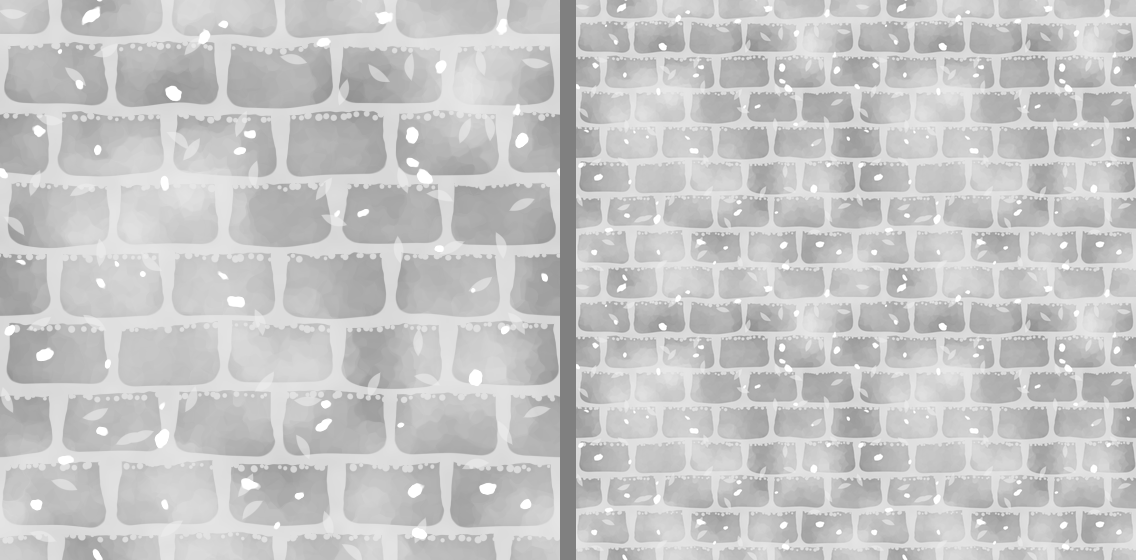
Left: one tile. Right: repeated 2 by 2.
Give the GLSL for this texture, as a WebGL 2 fragment shader.

```glsl
#version 300 es
precision highp float;

uniform vec2 u_resolution;
out vec4 fragColor;

const vec2 BRICKS = vec2(5.0, 8.0);
const float FIRST_JOINT = 0.0534;
const vec3 STONE_DARK = vec3(0.55);
const vec3 STONE_LIGHT = vec3(0.94);
const vec3 MORTAR = vec3(0.875);
const vec3 LEAF = vec3(0.93);
const vec3 CHIP = vec3(1.0);

// Integer hash of a cell that wraps after the given period
vec3 hash3(vec2 cell, vec2 period, uint seed) {
  uvec3 v = uvec3(uvec2(floor(mod(cell + 0.5, period))), seed);
  v = v * 1664525u + 1013904223u;
  v.x += v.y * v.z; v.y += v.z * v.x; v.z += v.x * v.y;
  v ^= v >> 16u;
  v.x += v.y * v.z; v.y += v.z * v.x; v.z += v.x * v.y;
  return vec3(v >> 8u) / 16777216.0;
}

float noise(vec2 uv, float n, uint seed) {
  vec2 cell = floor(uv * n), f = fract(uv * n), period = vec2(n);
  f = f * f * (3.0 - 2.0 * f);
  float a = hash3(cell, period, seed).x;
  float b = hash3(cell + vec2(1, 0), period, seed).x;
  float c = hash3(cell + vec2(0, 1), period, seed).x;
  float d = hash3(cell + vec2(1, 1), period, seed).x;
  return mix(mix(a, b, f.x), mix(c, d, f.x), f.y);
}

float fbm(vec2 uv, float n, uint seed) {
  return (4.0 * noise(uv, n, seed) + 2.0 * noise(uv, n * 2.0, seed + 1u)
    + noise(uv, n * 4.0, seed + 2u)) / 7.0;
}

// Flat watercolour patches: cloud tone taken at the nearest scattered site
float patches(vec2 uv, float n, uint seed) {
  vec2 p = uv * n, base = floor(p);
  vec4 sum = vec4(0.0);
  for (int i = 0; i < 9; i++) {
    vec2 cell = base + vec2(i % 3, i / 3) - 1.0;
    vec3 h = hash3(cell, vec2(n), seed);
    vec2 site = cell + h.xy;
    sum += vec4(site, h.z, 1.0) * exp(-30.0 * distance(p, site));
  }
  sum /= sum.w;
  return fbm(sum.xy / n, 6.0, 10u) + 0.13 * (sum.z - 0.5);
}

float smoothMin(float a, float b, float k) {
  float h = max(k - abs(a - b), 0.0) / k;
  return min(a, b) - 0.25 * h * h * k;
}

// Round drips hanging along the underside of a joint
float drips(float x, float below, float row, float n) {
  float d = 1.0, base = floor(x * n);
  for (float i = -1.0; i <= 1.0; i++) {
    vec3 h = hash3(vec2(base + i, row), vec2(n, BRICKS.y), 20u);
    vec2 centre = vec2((base + i + h.x) / n, mix(0.008, 0.016, h.y));
    d = min(d, distance(vec2(x, below), centre) - mix(0.003, 0.007, h.z));
  }
  return d;
}

// Signed distance to the mortar, negative inside
float mortarDistance(vec2 uv) {
  float y = (uv.y - FIRST_JOINT + 0.009 * (noise(uv, 10.0, 30u) - 0.5)) * BRICKS.y;
  float row = floor(y), f = fract(y);
  float above = f / BRICKS.y, below = (1.0 - f) / BRICKS.y;
  float rough = noise(uv, 90.0, 31u) - 0.5;

  float x = uv.x * BRICKS.x + 0.5 * mod(row, 2.0);
  float joint = floor(x + 0.5);
  vec3 h = hash3(vec2(joint, row), BRICKS, 32u);
  float side = abs((x - joint) / BRICKS.x + 0.008 * (h.x - 0.5) + 0.006 * (noise(uv, 24.0, 33u) - 0.5));
  side -= mix(0.7, 1.15, h.y) * mix(0.007, 0.017, smoothstep(0.1, 0.9, f)) + 0.002 * rough;

  float lower = above - mix(0.004, 0.014, noise(uv, 12.0, 34u));
  float upper = below - mix(0.003, 0.014, noise(uv, 14.0, 35u)) + 0.004 * rough;
  upper = min(upper, drips(uv.x, below, row, 70.0));
  return min(smoothMin(side, lower, 0.036), upper);
}

float leafDistance(vec2 p, float angle, float bend) {
  vec2 size = vec2(0.0085, 0.0245);
  float c = cos(angle), s = sin(angle);
  p = vec2(c * p.x - s * p.y, s * p.x + c * p.y);
  p.x += bend * p.y * p.y;
  float t = p.y / size.y;
  return (abs(p.x) - size.x * (1.0 - t * t)) / length(vec2(1.0, 2.0 * size.x * t / size.y));
}

float chipDistance(vec2 p, float angle, float radius) {
  vec2 axis = vec2(cos(angle), sin(angle));
  return length(vec2(dot(p, axis), 1.5 * dot(p, vec2(-axis.y, axis.x)))) - radius;
}

// Nearest leaf in x, nearest chip in y
vec2 scatter(vec2 uv, float n) {
  vec2 d = vec2(1.0), base = floor(uv * n);
  for (int i = 0; i < 9; i++) {
    vec2 cell = base + vec2(i % 3, i / 3) - 1.0;
    vec3 a = hash3(cell, vec2(n), 40u), b = hash3(cell, vec2(n), 41u);
    vec3 c = hash3(cell, vec2(n), 42u);
    if (c.x < 0.88) d.x = min(d.x, leafDistance(uv - (cell + a.xy) / n, 6.283 * a.z, 16.0 * (c.z - 0.5)));
    if (c.y < 0.85) d.y = min(d.y, chipDistance(uv - (cell + b.xy) / n, 6.283 * b.z, mix(0.005, 0.018, c.z)));
  }
  return d;
}

void main() {
  vec2 uv = gl_FragCoord.xy / u_resolution;
  float aa = 0.8 / min(u_resolution.x, u_resolution.y);

  // Mottled stone, slightly darker along its rim
  vec2 warped = uv + 0.012 * (vec2(noise(uv, 64.0, 1u), noise(uv, 64.0, 2u)) - 0.5);
  float tone = (patches(warped, 20.0, 3u) + patches(warped, 32.0, 4u) + patches(warped, 50.0, 5u)) / 3.0;
  float d = mortarDistance(uv);
  tone -= 0.06 * exp(-max(d, 0.0) / 0.008);
  vec3 color = mix(STONE_DARK, STONE_LIGHT, clamp(tone, 0.0, 1.0));

  // Pale mortar with a faint wash
  vec3 mortar = MORTAR + 0.07 * (fbm(uv, 6.0, 10u) - 0.5) + 0.02 * (noise(uv, 40.0, 6u) - 0.5);
  color = mix(color, mortar, 0.95 * (1.0 - smoothstep(-aa, aa, d)));

  // Translucent leaves, then ragged white chips
  vec2 marks = scatter(uv, 8.0);
  color = mix(color, LEAF, 0.6 * (1.0 - smoothstep(-aa, aa, marks.x)));
  float ragged = marks.y + 0.022 * (fbm(uv, 44.0, 50u) - 0.5);
  color = mix(color, CHIP, 1.0 - smoothstep(-0.002, 0.0015, ragged));

  fragColor = vec4(color, 1.0);
}
```
